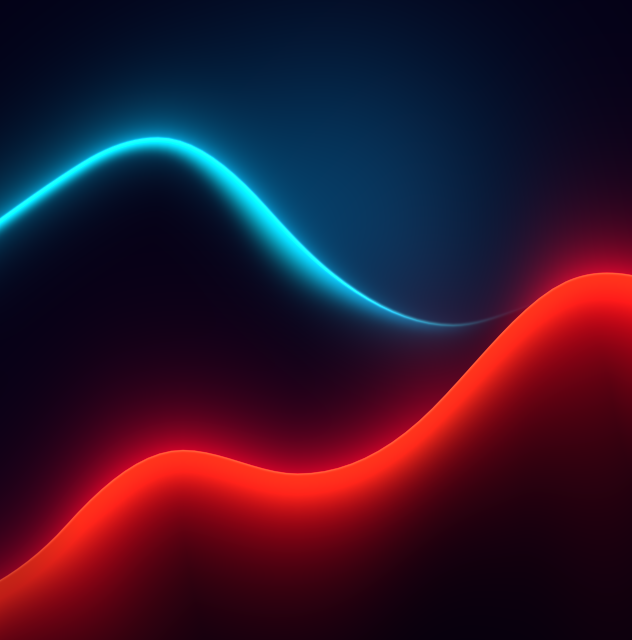
Give the GLSL for this background, as a WebGL 2 fragment shader.

```glsl
#version 300 es
precision highp float;
// Two glowing silk waves, cyan above and red below, on a near-black indigo field.

uniform vec2 u_resolution;
out vec4 outColor;

// Palette
const vec3 INDIGO    = vec3(0.012, 0.002, 0.085);
const vec3 DARK_WINE = vec3(0.015, 0.000, 0.050);
const vec3 TEAL_HAZE = vec3(0.000, 0.225, 0.300);
const vec3 TEAL_GLOW = vec3(0.000, 0.360, 0.420);
const vec3 TURQUOISE = vec3(0.010, 0.640, 0.620);
const vec3 AZURE     = vec3(0.000, 0.340, 0.460);
const vec3 CYAN_RIM  = vec3(0.120, 0.500, 0.480);
const vec3 RED_GLOW  = vec3(1.000, 0.010, 0.090);
const vec3 RED_BODY  = vec3(1.000, 0.015, 0.050);
const vec3 ORANGE    = vec3(0.100, 0.190, 0.010);
const vec3 RED_RIM   = vec3(0.150, 0.200, 0.130);

// Shape of the haze and of the thin bright rims
const vec2 HAZE_CENTER = vec2(0.52, 0.66);
const vec2 HAZE_SIZE   = vec2(0.28, 0.29);
const float RIM_WIDTH  = 0.0026;

// Wave knots: x, height, slope
const int KNOTS = 8;
const int STEPS = 10;
const vec3 CYAN_WAVE[KNOTS] = vec3[KNOTS](
  vec3(-0.05, 0.620, 0.72), vec3(0.132, 0.745, 0.61),
  vec3(0.25, 0.783, 0.0),   vec3(0.421, 0.6745, -1.1),
  vec3(0.526, 0.572, -0.78), vec3(0.717, 0.492, 0.0),
  vec3(0.842, 0.523, 0.30), vec3(1.05, 0.50, -0.30));
const vec3 RED_WAVE[KNOTS] = vec3[KNOTS](
  vec3(-0.05, 0.068, 0.45), vec3(0.105, 0.180, 1.1),
  vec3(0.2895, 0.297, 0.0), vec3(0.471, 0.260, 0.0),
  vec3(0.684, 0.362, 0.99), vec3(0.895, 0.560, 0.45),
  vec3(0.9605, 0.574, 0.0), vec3(1.05, 0.554, -0.45));

float bell(float x) { return exp(-x * x); }

// Point on the cubic Hermite span from a to b
vec2 spanPoint(vec3 a, vec3 b, float t) {
  float w = b.x - a.x, s = 1.0 - t;
  float y = s * s * ((1.0 + 2.0 * t) * a.y + t * w * a.z)
          + t * t * ((3.0 - 2.0 * t) * b.y - s * w * b.z);
  return vec2(a.x + t * w, y);
}

// Signed distance to a wave, positive above it
float waveDistance(vec2 p, vec3 knots[KNOTS]) {
  float nearest = 1e3, side = 1.0;
  vec2 a = knots[0].xy;
  for (int i = 0; i < KNOTS - 1; i++) {
    for (int j = 1; j <= STEPS; j++) {
      vec2 b = spanPoint(knots[i], knots[i + 1], float(j) / float(STEPS));
      vec2 ab = b - a, ap = p - a;
      vec2 gap = ap - ab * clamp(dot(ap, ab) / dot(ab, ab), 0.0, 1.0);
      nearest = min(nearest, dot(gap, gap));
      if (p.x >= a.x && p.x < b.x) side = ab.x * ap.y < ab.y * ap.x ? -1.0 : 1.0;
      a = b;
    }
  }
  return side * sqrt(nearest);
}

vec3 cyanLight(vec2 p, float d, float pixel) {
  float e = abs(d);
  float bodyFade = 1.0 - smoothstep(0.45, 0.80, p.x);
  float rimFade = 1.0 - smoothstep(0.50, 0.88, p.x);
  float crestFade = 1.0 - smoothstep(0.20, 0.60, p.x);

  // Open side: wide haze plus a halo around the crest
  vec2 h = (p - HAZE_CENTER) / HAZE_SIZE;
  vec3 above = TEAL_HAZE * exp(-dot(h, h));
  above += TEAL_GLOW * (crestFade * exp(-e / 0.06) + 0.8 * bodyFade * exp(-e / 0.012));

  // Shaded side: lit fold that swells on the descent
  float fold = mix(0.013, 0.038, bell((p.x - 0.43) / 0.13));
  vec3 below = mix(TURQUOISE, AZURE, smoothstep(0.40, 0.65, p.x)) * bodyFade * bell(e / fold);
  below += 1.15 * TEAL_GLOW * rimFade * exp(-e / 0.034);

  vec3 light = mix(below, above, smoothstep(-pixel, pixel, d));
  return light + CYAN_RIM * rimFade * bell(e / RIM_WIDTH);
}

vec3 redHalo(float x, float d) {
  float e = max(d, 0.0);
  float strength = 1.0 - 0.62 * bell((x - 0.76) / 0.10);
  return RED_GLOW * strength * (0.50 * exp(-e / 0.05) + 0.28 * exp(-e / 0.11));
}

vec3 redBody(float x, float d) {
  float e = max(-d, 0.0);
  float depth = 0.10 - 0.03 * bell((x - 0.70) / 0.15) + 0.035 * smoothstep(0.82, 1.0, x);
  vec3 light = RED_BODY * min(1.3 * exp(-e / depth), 1.0);
  return light + ORANGE * bell(e / 0.05) + RED_RIM * bell(e / RIM_WIDTH);
}

void main() {
  vec2 p = gl_FragCoord.xy / u_resolution;
  float pixel = 0.8 / u_resolution.y;
  float cyanD = waveDistance(p, CYAN_WAVE);
  float redD = waveDistance(p, RED_WAVE);
  float leftDim = mix(0.68, 1.0, smoothstep(0.0, 0.2, p.x));

  vec3 back = INDIGO + cyanLight(p, cyanD, pixel) + leftDim * redHalo(p.x, redD);
  vec3 front = DARK_WINE + leftDim * redBody(p.x, redD);
  vec3 color = mix(front, back, smoothstep(-pixel, pixel, redD));
  outColor = vec4(clamp(color, 0.0, 1.0), 1.0);
}
```
